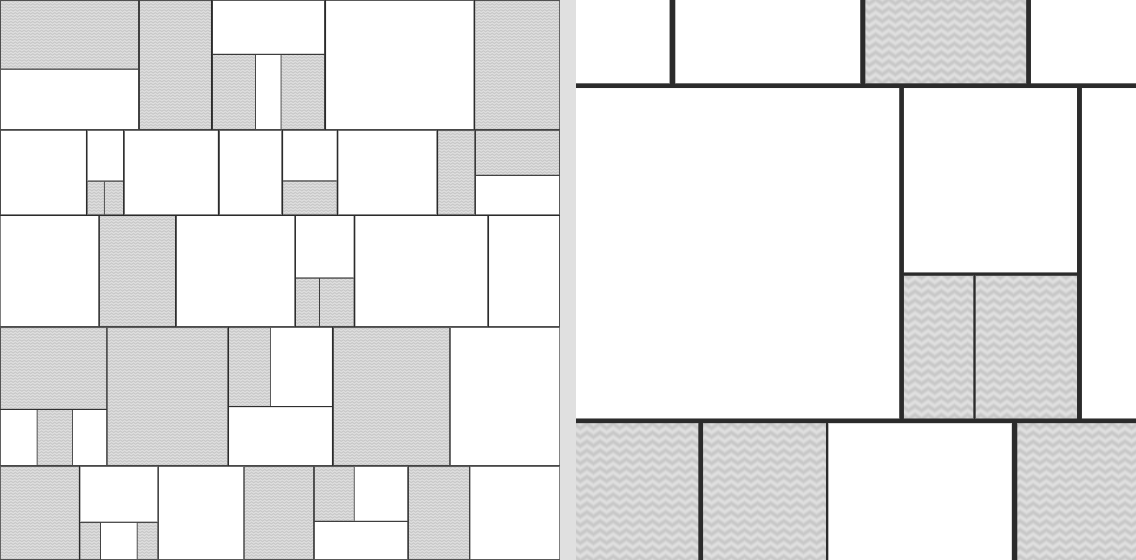
Left: the whole. Right: its middle third, enlarged.
Reproduce this pattern procedurally as a WebGL 1 fragment shader.

```glsl
precision highp float;
// Irregular rows of outlined rectangles, some split into smaller ones, filled white or finely hatched grey.

uniform vec2 u_resolution;

const vec3 PAPER = vec3(1.0);
const vec3 SHADE = vec3(0.83);
const vec3 INK = vec3(0.17);

const float ROWS = 5.0;
const float ROW_JITTER = 0.16;
const vec2 ROW_SEED = vec2(-3.67, 2.1);
const float CELL_ASPECT = 1.15;      // cells per row = CELL_ASPECT / row height
const float CELL_JITTER = 0.25;
const float SPLIT_JITTER = 0.2;
const float SPLIT_SHARE = 0.32;
const float SHADE_SHARE = 0.45;

// Half widths of the lines, in canvas units
const float ROW_LINE = 0.0014;
const float CELL_LINE_MIN = 0.0010;
const float CELL_LINE_MAX = 0.0018;
const float SPLIT_LINE = 0.0010;
const float PART_LINE = 0.0007;

const vec2 HATCH_FREQ = vec2(128.0, 190.0);
const float HATCH_CONTRAST = 0.045;
const float TAU = 6.28319;

float hash(float n) {
  return fract(sin(n * 12.9898 + 4.1) * 43758.5);
}

// Position of border i when the unit interval is cut into n uneven spans
float border(float i, float n, vec2 seed, float jitter) {
  float inner = step(0.5, i) * step(i, n - 0.5);
  return (i + inner * jitter * sin(seed.x + seed.y * i)) / n;
}

// Span that holds t: lower border, upper border, index
vec3 findSpan(float t, float n, vec2 seed, float jitter) {
  float k = 0.0;
  for (float i = 1.0; i < 12.0; i += 1.0) {
    if (i < n && t >= border(i, n, seed, jitter)) k = i;
  }
  return vec3(border(k, n, seed, jitter), border(k + 1.0, n, seed, jitter), k);
}

// Seed for the uneven cuts inside one part
vec2 cutSeed(float id) {
  return vec2(TAU * hash(id), 2.0 + 2.0 * hash(id + 0.5));
}

// Coverage of the outline along both ends of a span
float edgeLine(float t, vec2 span, float halfWidth, float pixel) {
  float d = min(t - span.x, span.y - t);
  return clamp((halfWidth - d) / pixel + 0.5, 0.0, 1.0);
}

// Fine zigzag stripes, from -1 to 1
float hatch(vec2 p) {
  vec2 q = p * HATCH_FREQ;
  float zigzag = abs(fract(q.x) - 0.5);
  return sin(TAU * (q.y + zigzag));
}

void main() {
  vec2 p = gl_FragCoord.xy / u_resolution;
  float pixel = 1.0 / min(u_resolution.x, u_resolution.y);

  // Rows, then cells along the row
  vec3 row = findSpan(p.y, ROWS, ROW_SEED, ROW_JITTER);
  float count = floor(CELL_ASPECT / (row.y - row.x) + 0.5);
  vec3 cell = findSpan(p.x, count, cutSeed(row.z + 11.0), CELL_JITTER);
  float id = row.z * 7.0 + cell.z;

  float cellLine = mix(CELL_LINE_MIN, CELL_LINE_MAX, hash(id + 60.0));
  float ink = max(edgeLine(p.y, row.xy, ROW_LINE, pixel),
                  edgeLine(p.x, cell.xy, cellLine, pixel));

  // Some cells split into two storeys, each cut into one to three parts
  float tone = 0.414214 * id;
  if (fract(0.618034 * id + 0.7) < SPLIT_SHARE) {
    vec2 origin = vec2(cell.x, row.x);
    vec2 size = vec2(cell.y, row.y) - origin;
    vec2 local = (p - origin) / size;

    vec3 storey = findSpan(local.y, 2.0, cutSeed(id + 100.0), SPLIT_JITTER);
    float storeyId = id * 2.0 + storey.z + 200.0;
    float parts = 1.0 + floor(2.3 * hash(storeyId));
    vec3 part = findSpan(local.x, parts, cutSeed(storeyId + 100.0), SPLIT_JITTER);

    ink = max(ink, edgeLine(local.y * size.y, storey.xy * size.y, SPLIT_LINE, pixel));
    ink = max(ink, edgeLine(local.x * size.x, part.xy * size.x, PART_LINE, pixel));
    tone += 0.55 * storey.z + 0.3 * part.z;
  }

  // Fill and outline
  vec3 shaded = SHADE + HATCH_CONTRAST * hatch(p);
  vec3 fill = fract(tone) < SHADE_SHARE ? shaded : PAPER;
  gl_FragColor = vec4(mix(fill, INK, ink), 1.0);
}
```
